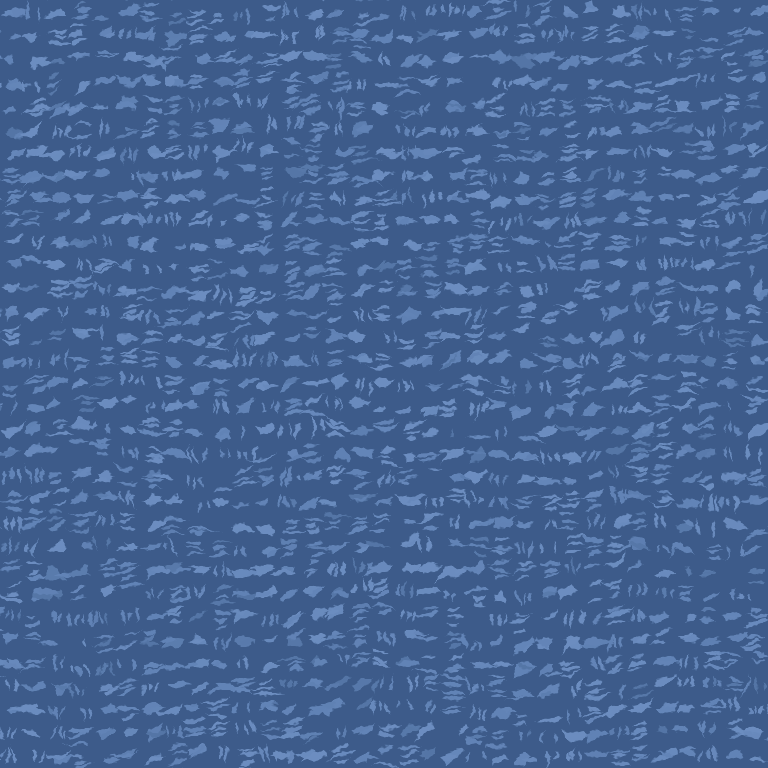
This texture is drawn by a WebGL 1 fragment shader. Its source:

```glsl
precision highp float;
// Woven-looking blue field of pale angular flakes set in loose rows.
// Each grid cell holds a broad chip, stacked dashes or upright slivers; every
// flake is a bent random polygon whose edges are frayed by gradient noise.

uniform vec2 u_resolution;

#define ROWS 33.0          // cells along the canvas height
#define FLAKE_SIZE 1.06    // overall flake scale
#define CHIP_SHARE 0.44    // cells with broad chips
#define DASH_SHARE 0.34    // cells with level dashes, the rest are upright
#define DROP_SHARE 0.14    // flakes left out
#define FRAY 0.07          // raggedness of edges
#define WARP 0.16          // bending of outlines
#define ROW_WAVE 0.45      // slow drift of the rows
#define GROUND vec3(0.238, 0.358, 0.540)
#define DIM vec3(0.330, 0.460, 0.650)
#define MID vec3(0.380, 0.512, 0.712)
#define LIGHT vec3(0.422, 0.553, 0.752)

const float TAU = 6.28319;

vec4 hash4(vec2 p) {
  vec4 q = fract(p.xyxy * vec4(0.1031, 0.1030, 0.0973, 0.1099));
  q += dot(q, q.wzxy + 33.33);
  return fract((q.xxyz + q.yzzw) * q.zywx);
}

float gradientNoise(vec2 p) {
  vec2 cell = floor(p), f = p - cell;
  vec2 fade = f * f * f * (f * (f * 6.0 - 15.0) + 10.0);
  vec4 corner;
  for (int i = 0; i < 4; i++) {
    vec2 o = vec2(mod(float(i), 2.0), floor(float(i) / 2.0));
    float angle = TAU * hash4(cell + o + 71.0).x;
    float v = dot(vec2(cos(angle), sin(angle)), f - o);
    if (i == 0) corner.x = v;
    else if (i == 1) corner.y = v;
    else if (i == 2) corner.z = v;
    else corner.w = v;
  }
  vec2 rows = mix(corner.xz, corner.yw, fade.x);
  return mix(rows.x, rows.y, fade.y);
}

vec2 noise2(vec2 p) {
  return vec2(gradientNoise(p), gradientNoise(p + 37.4));
}

// Signed distance to a random five-sided flake
float flakeDistance(vec2 p, vec2 halfSize, vec2 seed) {
  float spin = hash4(seed + 5.3).x;
  float d = -10.0;
  for (int k = 0; k < 5; k++) {
    vec4 h = hash4(seed + float(k) * 13.7 + 2.1);
    float angle = TAU * (float(k) + spin + 0.75 * (h.x - 0.5)) / 5.0;
    vec2 normal = vec2(cos(angle), sin(angle)) / halfSize;
    d = max(d, (dot(p, normal) - mix(0.5, 0.98, h.y)) / length(normal));
  }
  return d;
}

void main() {
  vec2 p = gl_FragCoord.xy / u_resolution.y * ROWS;
  float pixel = ROWS / u_resolution.y;

  // Rows drift slowly; outlines bend and fray
  p.y += ROW_WAVE * gradientNoise(p * 0.16);
  p += WARP * noise2(p * 2.3) + FRAY * noise2(p * vec2(6.0, 9.0));

  vec3 color = GROUND;
  vec2 home = floor(p);
  for (int n = 0; n < 9; n++) {
    vec2 cell = home + vec2(mod(float(n), 3.0), floor(float(n) / 3.0)) - 1.0;
    vec4 c = hash4(cell + 211.0);
    bool chip = c.x < CHIP_SHARE;
    bool dash = !chip && c.x < CHIP_SHARE + DASH_SHARE;
    vec2 center = cell + 0.5 + (c.yz - 0.5) * vec2(0.35, 0.22);

    for (int i = 0; i < 3; i++) {
      float slot = float(i) - 1.0;
      vec2 seed = cell * 1.37 + float(i) * 57.1 + 19.0;
      vec4 a = hash4(seed);
      vec4 b = hash4(seed + 101.7);
      if (a.x < DROP_SHARE || (chip && i == 2)) continue;

      // Place, turn and size the flake by the kind of its cell
      vec2 offset = (a.yz - 0.5) * 0.14;
      vec2 halfSize = vec2(mix(0.28, 0.54, b.x), mix(0.06, 0.12, b.y));
      float turn = 0.12 + (a.w - 0.5) * 0.55;
      if (chip) {
        offset = (a.yz - 0.5) * (i == 0 ? vec2(0.1) : vec2(0.7, 0.3));
        halfSize.y = i == 0 ? mix(0.15, 0.26, b.y) : mix(0.08, 0.16, b.y);
        turn *= 1.6;
      } else if (dash) {
        offset += vec2(0.0, slot * 0.27);
      } else {
        offset += vec2(slot * 0.29, 0.0);
        halfSize *= vec2(0.68, 0.95);
        turn = TAU * 0.25 + (a.w - 0.5) * 0.8;
      }

      vec2 q = p - center - offset;
      vec2 axis = vec2(cos(turn), sin(turn));
      q = vec2(dot(q, axis), dot(q, vec2(-axis.y, axis.x)));
      q.y += (b.z - 0.5) * 0.9 * q.x * q.x;
      float d = flakeDistance(q, halfSize * FLAKE_SIZE, seed);

      // Tone is shared within a cell, with some variation per flake
      float tone = 0.65 * c.w + 0.35 * b.w;
      vec3 tint = mix(MID, LIGHT, smoothstep(0.35, 0.8, tone));
      tint = mix(DIM, tint, smoothstep(0.08, 0.3, tone));
      color = mix(color, tint, clamp(0.5 - d / pixel, 0.0, 1.0));
    }
  }
  gl_FragColor = vec4(color, 1.0);
}
```
